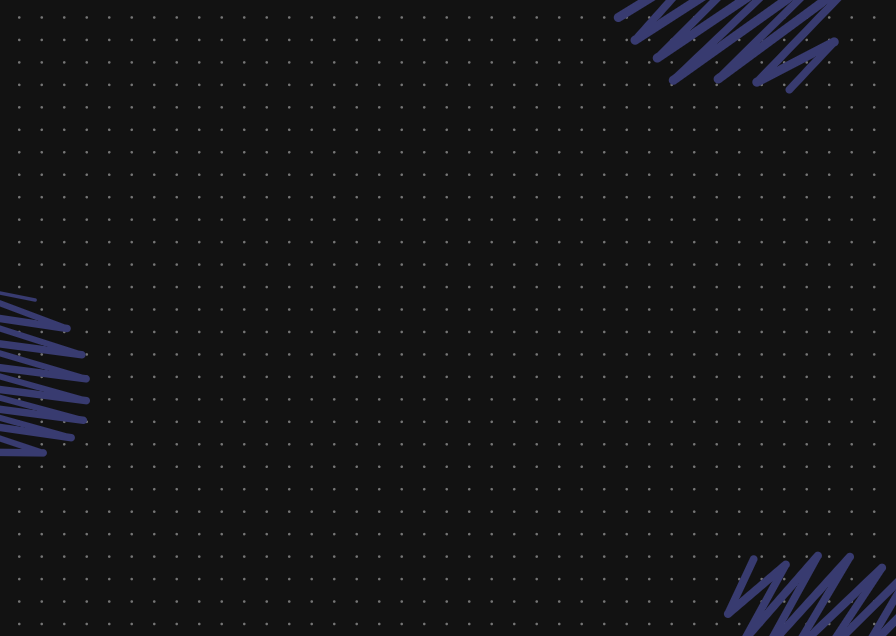
Write a WebGL 1 fragment shader that draws this background.

```glsl
precision highp float;
// A near-black sheet with a fine grid of grey dots and three indigo scribbles
// at its edges. Each scribble is a zigzag of round-capped strokes whose turning
// points follow short formulas; the sheet measures 768 by 546 units, y down.
uniform vec2 u_resolution;

// Distance to the straight stroke from a to b.
float stroke(vec2 p, vec2 a, vec2 b) {
  vec2 ap = p - a, ab = b - a;
  return length(ap - ab * clamp(dot(ap, ab) / dot(ab, ab), 0.0, 1.0));
}

// Left scribble: turning points inside the sheet and beyond its edge.
vec2 leftInner(float i) {
  float t = abs(i - 2.6) / 3.4;
  return vec2(74.0 - 37.0 * t * t * t, 282.0 + 23.5 * i - 0.95 * i * i);
}
vec2 leftOuter(float i) {
  return vec2(-50.0, leftInner(i).y - 16.0 + 15.0 * step(5.5, i));
}

// Top scribble: lower tips wander, the last upper tip hooks into view.
vec2 topLower(float i) {
  float wobble = step(mod(i, 3.0), 0.5) * step(0.5, i);
  return vec2(530.0 + 12.0 * i + 2.35 * i * i, 15.0 + 21.6 * i - 2.1 * i * i)
    + wobble * vec2(-10.0, 8.0);
}
vec2 topUpper(float i) {
  float hook = pow(i / 5.0, 12.0);
  return vec2(600.0 + 43.0 * i - 1.8 * i * i, -28.0) + hook * vec2(-55.0, 64.0);
}

// Corner scribble: uneven upper tips, lower tips sinking below the sheet.
vec2 cornerUpper(float i) {
  return vec2(646.0 + 27.5 * i, 480.0 + 5.0 * sin(1.9 * i) + 0.01 * i * i * i * i);
}
vec2 cornerLower(float i) {
  return vec2(624.0 + 12.0 * i + 2.2 * i * i, 562.0 - 35.0 * exp(-i));
}

// Signed distance to all three scribbles.
float scribbles(vec2 p) {
  float d = 1e3;
  for (int k = 0; k < 8; k++) {
    float i = float(k), j = i - 1.0;
    float leftWidth = mix(1.5, 3.2, min(i, 1.0));
    d = min(d, stroke(p, leftInner(j), leftOuter(j)) - leftWidth);
    if (k < 7) {
      d = min(d, stroke(p, leftOuter(j), leftInner(i)) - 2.6);
      d = min(d, stroke(p, cornerUpper(i), cornerLower(i)) - 3.3);
      d = min(d, stroke(p, cornerLower(i), cornerUpper(i + 1.0)) - 3.5);
    }
    if (k < 6) {
      d = min(d, stroke(p, topLower(i), topUpper(i)) - 3.9);
      d = min(d, stroke(p, topUpper(i), topLower(i + 1.0)) - 3.3);
    }
  }
  return d;
}

// Distance to the nearest dot centre of the bounded grid.
float dotGrid(vec2 p) {
  vec2 q = p - vec2(16.5, 15.0);
  vec2 cell = clamp(floor(q / 19.285 + 0.5), vec2(0.0), vec2(38.0, 27.0));
  return length(q - cell * 19.285);
}

// Antialiased coverage of a shape from its signed distance.
float coverage(float d, float pixel) {
  return clamp(0.5 - d / pixel, 0.0, 1.0);
}

void main() {
  vec2 uv = gl_FragCoord.xy / u_resolution;
  vec2 p = vec2(uv.x, 1.0 - uv.y) * vec2(768.0, 546.0);
  float pixel = 546.0 / u_resolution.y;

  vec3 color = vec3(0.07);
  color = mix(color, vec3(0.46), coverage(dotGrid(p) - 1.1, pixel));
  color = mix(color, vec3(0.22, 0.23, 0.44), coverage(scribbles(p), pixel));
  gl_FragColor = vec4(color, 1.0);
}
```
